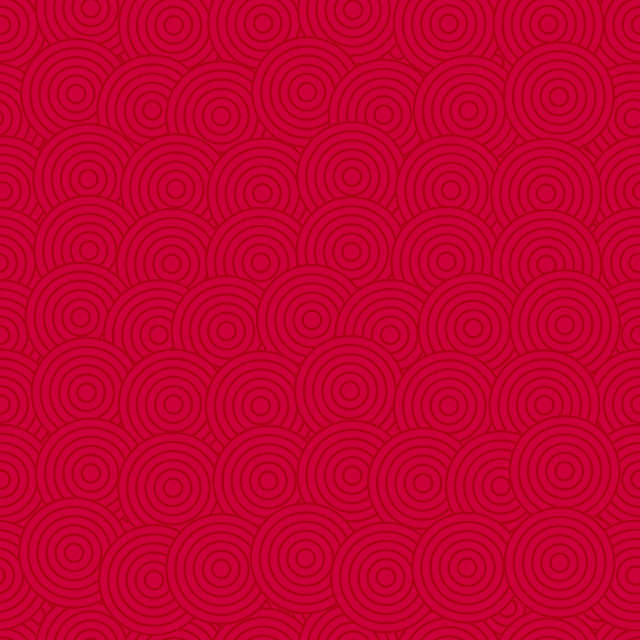
A Shadertoy shader for this pattern:

```glsl
// Overlapping discs of concentric rings, like loose scales, in tonal crimson.
// Eight wavy rows of seven or eight discs are painted from top to bottom on a
// wrapping tile, over a half-step shifted layer that fills the gaps.

const float TAU = 6.2831853;

// Layered sines give each disc a small repeatable offset.
vec2 wobble(float col, float row) {
    vec2 phase = vec2(col * 2.4 + row * 4.1, col * 3.7 + row * 1.9);
    return 0.6 * sin(phase) + 0.4 * sin(phase.yx * 1.7 + 1.3);
}

// Disc centre on the unit tile, with y measured downwards.
vec2 discCentre(int col, int row, int count) {
    float c = float(col), r = float(row), n = float(count);
    float bow = row == 6 ? 0.022 : -0.011;
    vec2 centre = vec2(c / n, r / 8.0 + 0.0215);
    centre.x += bow * (1.0 - cos(TAU * c / n));
    centre.y += 0.022 * cos(TAU * (r - 1.5) / 8.0);
    centre.y -= 0.015 * cos(TAU * (c - 1.0) / 3.0);
    return centre + wobble(c, r) * (count == 8 ? 0.011 : 0.004);
}

// Paints one disc with six evenly spaced rings over the colour below.
vec3 paintDisc(vec3 below, float radius, float pixel) {
    const float spacing = 0.0143, halfLine = 0.0019;
    float ring = clamp(round(radius / spacing), 1.0, 6.0);
    float edge = abs(radius - ring * spacing) - halfLine;
    float line = 1.0 - smoothstep(-0.6 * pixel, 0.6 * pixel, edge);
    float outside = radius - 6.0 * spacing - halfLine;
    float cover = 1.0 - smoothstep(-0.6 * pixel, 0.6 * pixel, outside);
    vec3 disc = mix(vec3(0.80, 0.0, 0.22), vec3(0.67, 0.0, 0.09), line);
    return mix(below, disc, cover);
}

void mainImage(out vec4 fragColor, in vec2 fragCoord) {
    float pixel = 1.0 / iResolution.y;
    vec2 p = fragCoord * pixel;
    p.y = 1.0 - p.y;

    vec3 colour = vec3(0.80, 0.0, 0.22);

    // Layer 0 fills the gaps; layer 1 holds the main discs.
    for (int layer = 0; layer < 2; layer++) {
        for (int row = 0; row < 8; row++) {
            int count = (row % 3 == 1 || row == 6) ? 8 : 7;
            vec2 shift = layer == 0 ? vec2(0.5 / float(count), 0.0625) : vec2(0.0);
            for (int col = 0; col < count; col++) {
                vec2 d = p - discCentre(col, row, count) - shift;
                d -= round(d); // wrap around the tile
                colour = paintDisc(colour, length(d), pixel);
            }
        }
    }
    fragColor = vec4(colour, 1.0);
}
```
